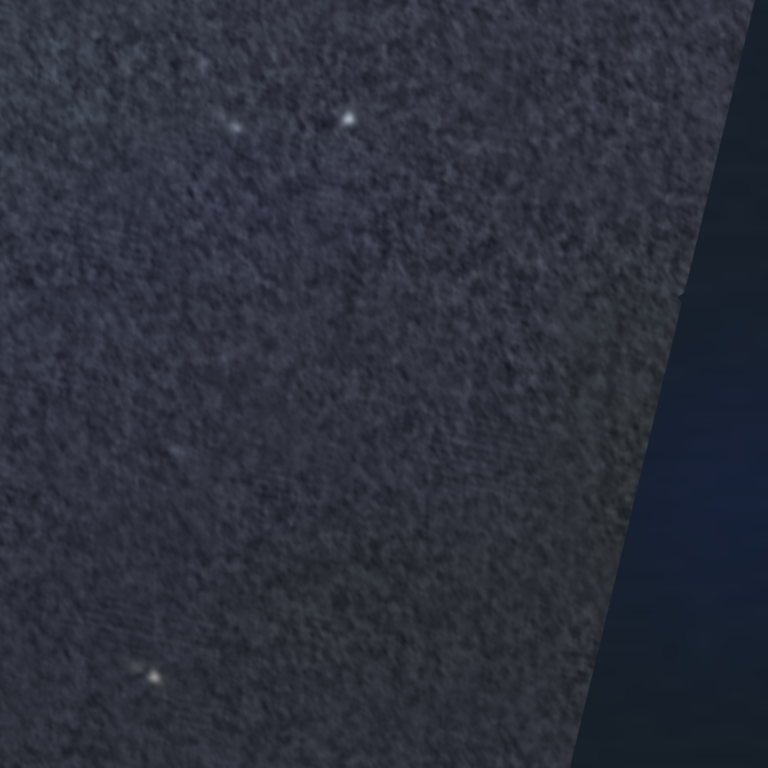
Write a WebGL 1 fragment shader that draws this texture.

```glsl
precision highp float;
// A dim, grainy slate surface with a few pale glints, cut off on the right
// by a slanted edge against a smooth navy panel. The grain is layered value
// noise, slightly stretched along a diagonal; the tints are broad gradients.

uniform vec2 u_resolution;

float hash(vec2 p) {
    vec3 q = fract(vec3(p.xyx) * 0.1031);
    q += dot(q, q.yzx + 33.33);
    return fract((q.x + q.y) * q.z);
}

float noise(vec2 p) {
    vec2 i = floor(p);
    vec2 f = fract(p);
    f = f * f * (3.0 - 2.0 * f);
    float low = mix(hash(i), hash(i + vec2(1.0, 0.0)), f.x);
    float high = mix(hash(i + vec2(0.0, 1.0)), hash(i + 1.0), f.x);
    return mix(low, high, f.y);
}

// Soft elliptical spot: 1 at its centre, fading over the given radii
float spot(vec2 p, vec2 centre, vec2 radii) {
    vec2 d = (p - centre) / radii;
    return exp(-dot(d, d));
}

// Small bright core with a short, broken smear up to the left
float glint(vec2 p, vec2 centre) {
    vec2 d = p - centre;
    vec2 turned = vec2(d.x * 0.89 - d.y * 0.45, d.x * 0.45 + d.y * 0.89);
    float smear = spot(turned, vec2(-0.016, 0.002), vec2(0.022, 0.009));
    return spot(d, vec2(0.0), vec2(0.008, 0.007))
         + 0.45 * smear * noise(p * 110.0);
}

// Grain made of diagonal streaks and finer specks, centred on zero
float grain(vec2 p) {
    vec2 g = vec2(p.x * 0.85 + p.y * 0.5, p.y * 0.85 - p.x * 0.5);
    float sum = 0.0;
    float weight = 0.5;
    vec2 scale = vec2(108.0, 72.0);
    for (int i = 0; i < 3; i++) {
        sum += weight * (noise(g * scale + 17.0 * float(i)) - 0.5);
        scale *= 1.5;
        weight *= 0.75;
    }
    return sum;
}

vec3 surface(vec2 p) {
    // Broad tint: lighter at the top left, darker and greener at the lower right
    vec3 col = mix(vec3(0.172, 0.182, 0.216), vec3(0.195, 0.204, 0.252),
                   smoothstep(0.0, 0.95, p.y));
    col += vec3(0.010, 0.020, 0.018) * spot(p, vec2(0.02, 0.98), vec2(0.4, 0.35));
    col += vec3(0.003, 0.002, 0.014) * spot(p, vec2(0.05, 0.45), vec2(0.35, 0.35));
    col += vec3(-0.004, -0.007, 0.006) * spot(p, vec2(0.35, 0.73), vec2(0.18, 0.08));
    col += vec3(-0.008, 0.000, -0.022) * spot(p, vec2(0.84, 0.42), vec2(0.14, 0.32));
    col += vec3(-0.008, -0.003, -0.016) * spot(p, vec2(0.48, 0.22), vec2(0.22, 0.11));

    // Grain, calmer toward the bottom
    float strength = mix(0.125, 0.180, smoothstep(0.1, 0.75, p.y));
    strength *= 0.75 + 0.5 * noise(p * 12.0 + 4.0);
    col += vec3(0.95, 1.0, 1.05) * grain(p) * strength;

    // Sparse paler flecks
    float fleck = smoothstep(0.80, 0.98, noise(p * vec2(84.0, 66.0) + 31.0));
    col += vec3(0.036, 0.040, 0.042) * fleck * (0.3 + 0.7 * p.y);

    // Short patches of fine horizontal ripples
    float patchy = smoothstep(0.70, 0.88, noise(p * vec2(12.0, 16.0) + 9.0));
    col += 0.010 * patchy * sin(p.y * 560.0 + p.x * 130.0);

    // Thin curved scratch
    float bend = p.x - 0.391 + 5.0 * (p.y - 0.365) * (p.y - 0.365);
    col += 0.026 * exp(-bend * bend / 0.000006)
         * smoothstep(0.06, 0.02, abs(p.y - 0.345));

    // Glints
    col += vec3(0.42, 0.45, 0.45) * glint(p, vec2(0.454, 0.845));
    col += vec3(0.24, 0.26, 0.27) * glint(p, vec2(0.309, 0.834));
    col += vec3(0.38, 0.37, 0.34) * glint(p, vec2(0.201, 0.118));
    float faint = spot(p, vec2(0.830, 0.928), vec2(0.009))
                + spot(p, vec2(0.267, 0.915), vec2(0.009))
                + 0.8 * spot(p, vec2(0.289, 0.533), vec2(0.009, 0.007))
                + 0.8 * spot(p, vec2(0.228, 0.414), vec2(0.008))
                + 0.8 * spot(p, vec2(0.705, 0.660), vec2(0.008, 0.012));
    return col + vec3(0.11, 0.12, 0.13) * faint;
}

vec3 panel(vec2 p) {
    vec3 col = mix(vec3(0.088, 0.120, 0.156), vec3(0.094, 0.126, 0.170), p.y);
    float blue = exp(-pow((p.y - 0.35) / 0.20, 2.0));
    col += vec3(0.000, 0.006, 0.052) * blue * smoothstep(0.68, 0.95, p.x);
    return col + 0.010 * (noise(p * vec2(24.0, 64.0)) - 0.5);
}

void main() {
    vec2 p = gl_FragCoord.xy / u_resolution;
    float pixel = 1.0 / min(u_resolution.x, u_resolution.y);

    // Signed distance to the slanted edge, with a small notch
    float side = (p.x - mix(0.742, 0.983, p.y)) * 0.972;
    side += 0.006 * spot(p, vec2(0.884, 0.613), vec2(0.012, 0.005));
    float cover = smoothstep(-pixel, pixel, side);

    vec3 col = mix(surface(p), panel(p), cover);
    gl_FragColor = vec4(clamp(col, 0.0, 1.0), 1.0);
}
```
